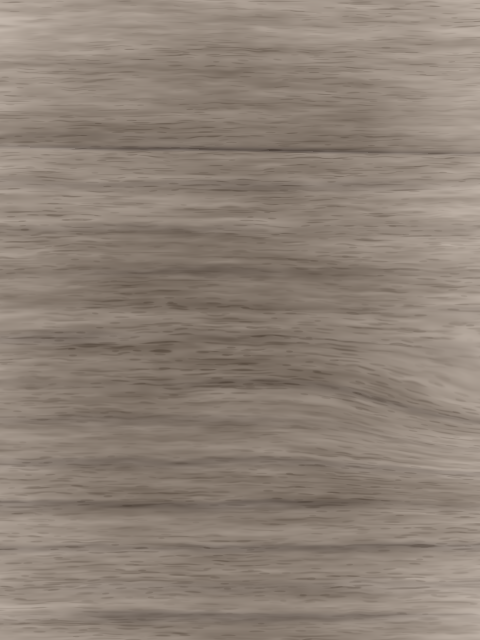
A Shadertoy shader for this texture:

```glsl
// Grey-brown wood plank with horizontal grain, dark streaks, short pores and one seam.

const vec3 WOOD = vec3(0.554, 0.505, 0.461);   // middle tone of the wood
const vec3 COOL_SHADE = vec3(1.07, 1.02, 0.91); // channel weights of dark streaks
const float SEAM_HEIGHT = 0.771;
const float SEAM_SLOPE = -0.010;
const float SEAM_DEPTH = 0.15;
const float BAND_SPACING = 0.062;
const float BAND_DEPTH = 0.135;
const float PORE_DEPTH = 0.068;
const int PORE_LAYERS = 6;
const float KNOT_DROP = 0.065;                // how far the grain sinks at the right
const float KNOT_HEIGHT = 0.35;

float hash(vec2 p) {
    vec3 q = fract(p.xyx * 0.1031);
    q += dot(q, q.yzx + 33.33);
    return fract((q.x + q.y) * q.z);
}

float noise(vec2 p) {
    vec2 cell = floor(p), f = fract(p);
    f = f * f * (3.0 - 2.0 * f);
    float low = mix(hash(cell), hash(cell + vec2(1, 0)), f.x);
    float high = mix(hash(cell + vec2(0, 1)), hash(cell + vec2(1, 1)), f.x);
    return mix(low, high, f.y);
}

// Noise from -1 to 1, stretched by its frequency
float grain(vec2 p, vec2 frequency, float seed) {
    return 2.0 * noise(p * frequency + seed * 17.3) - 1.0;
}

// Bends the straight grain: gentle waves, ragged fibres and a sag at the right
vec2 bendGrain(vec2 p) {
    float lift = (p.y - KNOT_HEIGHT) / 0.10;
    float sag = KNOT_DROP * smoothstep(0.42, 0.80, p.x) * exp(-lift * lift);
    float wave = 0.006 * grain(p, vec2(2.5, 5.0), 1.0)
               + 0.0018 * grain(p, vec2(12.0, 30.0), 2.0)
               + 0.0012 * grain(p, vec2(45.0, 110.0), 3.0);
    return vec2(p.x, p.y + sag + wave);
}

// Wide soft streaks, broken along their length
float darkBands(vec2 p) {
    float row = floor(p.y / BAND_SPACING);
    float shade = 0.0;
    for (int i = -1; i <= 1; i++) {
        float id = row + float(i);
        float center = (id + 0.25 + 0.5 * hash(vec2(id, 3.0))) * BAND_SPACING;
        float width = mix(0.004, 0.011, hash(vec2(id, 7.0)));
        float d = p.y - center + 0.005 * grain(p, vec2(10.0, 70.0), id);
        width *= d > 0.0 ? 0.7 : 1.5;
        float fade = smoothstep(0.25, 0.85, noise(vec2(p.x * 4.0 + id * 9.1, id)));
        float strength = mix(0.25, 1.0, hash(vec2(id, 11.0)));
        shade += strength * mix(0.25, 1.0, fade) * exp(-d * d / (width * width));
    }
    return shade;
}

// Short tapered dashes in jittered cells, finer and longer towards the top
float pores(vec2 p, float upper) {
    float soft = max(mix(0.0015, 0.0010, upper), 0.7 / iResolution.y);
    float shade = 0.0;
    for (int i = 0; i < PORE_LAYERS; i++) {
        float layer = float(i);
        vec2 size = vec2(0.034 + 0.020 * layer, 0.0070 + 0.0013 * layer);
        vec2 q = p / size + layer * 31.7;
        q.x += 13.0 * hash(vec2(floor(q.y), layer));
        vec2 id = floor(q);
        vec2 local = fract(q) - 0.5;
        local.y += 0.5 * (hash(id + 5.3) - 0.5);
        float along = local.x / mix(0.18, 0.48, hash(id + 9.7));
        float thickness = mix(0.0013, 0.0009, upper) * (1.0 - along * along);
        float d = abs(local.y) * size.y - thickness;
        float present = smoothstep(0.40, 0.95, hash(id + 2.1));
        shade += present * (1.0 - smoothstep(-soft, soft, d))
               * (1.0 - smoothstep(0.6, 1.0, abs(along)));
    }
    return min(shade, 1.5);
}

void mainImage(out vec4 fragColor, in vec2 fragCoord) {
    vec2 p = fragCoord / iResolution.y;
    float across = fragCoord.x / iResolution.x;
    float seamDistance = p.y - SEAM_HEIGHT - SEAM_SLOPE * across
                       - 0.003 * grain(p, vec2(5.0, 0.0), 4.0);
    float upper = smoothstep(0.55, 0.78, p.y);
    vec2 g = bendGrain(p);

    // Light falls off towards the middle of the board
    float side = 2.0 * across - 0.92;
    float tone = 0.110 * side * side - 0.022;
    tone += 0.060 * smoothstep(0.80, 1.0, p.y) + 0.025 * smoothstep(0.3, 0.0, p.y);

    // Grain from broad to fine
    tone += 0.052 * grain(g, vec2(1.8, 15.0), 5.0);
    tone += 0.044 * grain(g, vec2(6.0, 60.0), 6.0);
    tone += 0.036 * grain(g, vec2(14.0, 160.0), 7.0);
    tone += 0.022 * grain(g, vec2(38.0, 240.0), 8.0);

    // Streaks, seam and pores
    float cluster = smoothstep(0.15, 0.75, noise(g * vec2(4.0, 22.0) + 40.0));
    float streak = BAND_DEPTH * darkBands(g) * mix(1.0, 0.35, upper);
    float seamFade = mix(0.45, 1.0, smoothstep(0.5, 0.1, abs(across - 0.48)));
    float seamWidth = seamDistance > 0.0 ? 0.005 : 0.0025;
    float seamOffset = seamDistance / seamWidth;
    streak += SEAM_DEPTH * seamFade * exp(-seamOffset * seamOffset);
    tone -= 0.035 * smoothstep(0.07, 0.0, seamDistance) * step(0.0, seamDistance);
    tone += 0.020 * smoothstep(-0.05, -0.004, seamDistance) * step(seamDistance, 0.0);
    tone -= PORE_DEPTH * pores(g, upper) * mix(0.35, 1.0, cluster);

    vec3 color = WOOD + tone - streak * COOL_SHADE;
    fragColor = vec4(clamp(color, 0.0, 1.0), 1.0);
}
```
